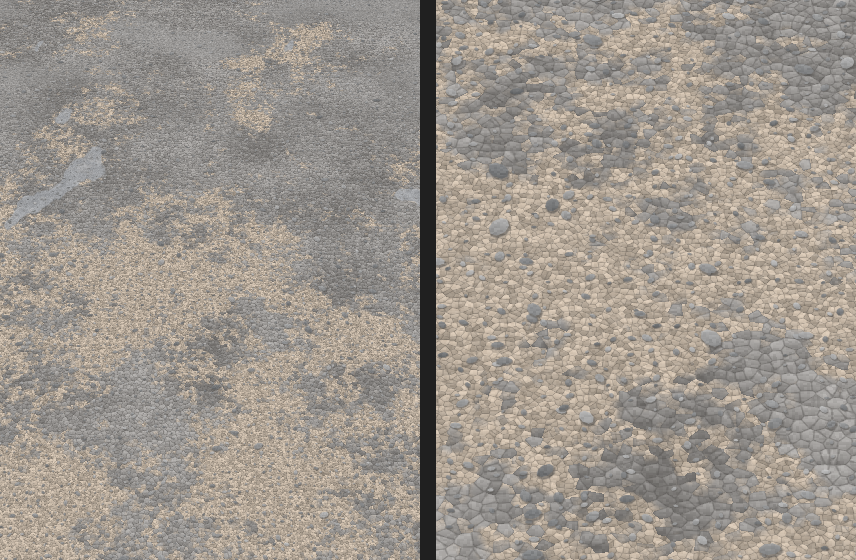
Left: the whole. Right: its middle third, enlarged.
Reproduce this texture procedurally as a WebGL 1 fragment shader.

```glsl
precision highp float;
// Worn asphalt seen at a slant: grey chips, drifts of tan sand, loose stones and smooth patches.
uniform vec2 u_resolution;

const float TILT = 0.45;            // how fast the ground shrinks with height
const float CHIP_FREQ = 105.0;      // aggregate chips per unit of ground
const float SAND_FREQ = 190.0;      // sand grains per unit of ground
const float STONE_FREQ = 24.0;      // largest loose stones
const float SAND_LEVEL = 0.515;     // higher leaves less sand
const vec3 CHIP_DARK = vec3(0.46, 0.45, 0.44);
const vec3 CHIP_LIGHT = vec3(0.69, 0.68, 0.67);
const vec3 SAND_DARK = vec3(0.65, 0.60, 0.54);
const vec3 SAND_LIGHT = vec3(0.88, 0.81, 0.73);
const vec3 STONE_DARK = vec3(0.47, 0.48, 0.49);
const vec3 STONE_LIGHT = vec3(0.69, 0.69, 0.69);
const vec3 PATCH_GREY = vec3(0.64, 0.65, 0.665);
const vec3 GAP = vec3(0.38, 0.37, 0.36);

vec2 hash2(vec2 p) {
  vec3 q = fract(vec3(p.xyx) * vec3(0.1031, 0.1030, 0.0973));
  q += dot(q, q.yzx + 33.33);
  return fract((q.xx + q.yz) * q.zy);
}

float noise(vec2 p) {
  vec2 i = floor(p), f = fract(p);
  f = f * f * (3.0 - 2.0 * f);
  return mix(mix(hash2(i).x, hash2(i + vec2(1.0, 0.0)).x, f.x),
             mix(hash2(i + vec2(0.0, 1.0)).x, hash2(i + 1.0).x, f.x), f.y);
}

float fbm(vec2 p) {
  float sum = 0.0, amp = 0.533;
  for (int i = 0; i < 4; i++) {
    sum += amp * noise(p);
    p = mat2(1.6, 1.2, -1.2, 1.6) * p + 17.3;
    amp *= 0.5;
  }
  return sum;
}

// Cellular grains: x = gap to the neighbour, y = height within the grain, zw = grain hash
vec4 grains(vec2 p) {
  vec2 cell = floor(p), f = fract(p), id = vec2(0.0);
  float nearest = 9.0, second = 9.0, rise = 0.0;
  for (int j = -1; j <= 1; j++) {
    for (int i = -1; i <= 1; i++) {
      vec2 o = vec2(float(i), float(j));
      vec2 d = f - o - hash2(cell + o);
      float dist = length(d);
      if (dist < nearest) {
        second = nearest;
        nearest = dist;
        rise = d.y;
        id = hash2(cell + o + 71.7);
      } else {
        second = min(second, dist);
      }
    }
  }
  return vec4(second - nearest, rise, id);
}

// Angular pebble: signed distance to a rotated box with cut corners
float pebble(vec2 p, float angle, float radius) {
  float c = cos(angle), s = sin(angle);
  p = abs(mat2(c, s, -s, c) * p) * vec2(0.85, 1.25);
  return max(max(p.x, p.y), dot(p, vec2(0.72))) - radius;
}

// One sparse layer of loose stones, each with a shadow below
vec3 addStones(vec3 col, vec2 p, float density, float blur) {
  vec2 cell = floor(p), h = hash2(cell + 5.3), k = hash2(cell + 91.1);
  vec2 q = fract(p) - 0.5 - (h - 0.5) * 0.45;
  float present = step(k.x, density);
  float radius = mix(0.08, 0.21, k.y * k.y);
  float d = pebble(q, h.x * 6.283, radius);
  float shade = pebble(q + vec2(-0.02, 0.055), h.x * 6.283, radius);
  vec3 stone = mix(STONE_DARK, STONE_LIGHT, h.y) + 0.35 * q.y - 0.1 * (h.x - 0.5);
  col = mix(col, GAP, 0.65 * present * (1.0 - smoothstep(-blur, blur + 0.03, shade)));
  return mix(col, stone, 0.9 * present * (1.0 - smoothstep(-blur, blur, d)));
}

// Smooth repairs in the far half: scattered blobs and one winding streak
float patchMask(vec2 uv) {
  vec2 warp = vec2(fbm(uv * 22.0), fbm(uv * 22.0 + 40.0)) - 0.5;
  vec2 p = uv + warp * 0.055;
  vec2 grid = p * vec2(5.0, 7.0), cell = floor(grid);
  vec2 h = hash2(cell + 12.0), k = hash2(cell + 33.0);
  vec2 q = (fract(grid) - 0.5 - (h - 0.5) * 0.35) / vec2(5.0, 7.0);
  float radius = mix(0.009, 0.034, k.y * k.y);
  float blob = length(q * vec2(1.0, 1.5)) - radius;
  blob += step(0.36, k.x) + step(cell.y, 3.5);
  vec2 start = vec2(0.0, 0.59), along = vec2(0.17, 0.12);
  float t = clamp(dot(p - start, along) / dot(along, along), 0.0, 1.0);
  float streak = length(p - start - along * t) - 0.022 * noise(uv * 17.0 + 3.0);
  return 1.0 - smoothstep(-0.002, 0.003, min(blob, streak));
}

void main() {
  vec2 uv = gl_FragCoord.xy / u_resolution.y;
  float shrink = 1.0 - TILT * uv.y;
  vec2 ground = vec2(uv.x - 0.375, 1.15 * uv.y) / shrink + 3.0;
  float pixel = 1.0 / (u_resolution.y * shrink);

  // Asphalt: lit chips with dark gaps and broad tonal drift
  vec4 chip = grains(ground * CHIP_FREQ);
  float drift = fbm(ground * 7.0 + 9.0) - 0.5;
  vec3 col = mix(CHIP_DARK, CHIP_LIGHT, clamp(0.25 + 0.5 * chip.z + 0.45 * chip.y + drift, 0.0, 1.0));
  col = mix(GAP, col, 0.55 + 0.45 * smoothstep(0.0, 0.22, chip.x));

  // Far ground is worn flatter and greyer
  float worn = smoothstep(0.7, 0.95, uv.y) * smoothstep(0.4, 0.65, fbm(uv * vec2(5.0, 14.0)));
  col = mix(col, vec3(0.62, 0.615, 0.61), 0.6 * worn);

  // Sand gathers in drifts, thicker nearby, between the chips
  vec4 grain = grains(ground * SAND_FREQ + 7.0);
  float cover = 0.6 * fbm(ground * 4.5) + 0.4 * fbm(ground * 28.0);
  cover += 0.17 * (0.5 - uv.y) + 0.16 * (chip.w - 0.5) - 0.08 * worn;
  float sandy = smoothstep(SAND_LEVEL - 0.035, SAND_LEVEL + 0.06, cover);
  vec3 sand = mix(SAND_DARK, SAND_LIGHT, clamp(grain.z + 0.4 * grain.y, 0.0, 1.0));
  sand *= 0.82 + 0.18 * smoothstep(0.0, 0.25, grain.x);
  col = mix(col, sand, 0.9 * sandy);

  // Smooth patches with a faint mottling
  vec3 repair = PATCH_GREY + 0.16 * (fbm(ground * 45.0) - 0.5) + 0.05 * (grain.z - 0.5);
  col = mix(col, repair, 0.88 * patchMask(uv));

  // Loose stones, from small and many to large and few
  for (int i = 0; i < 3; i++) {
    float level = float(i);
    float freq = STONE_FREQ * (2.6 - 0.8 * level);
    vec2 p = ground * freq + level * 19.7;
    col = addStones(col, p, 0.6 - 0.2 * level, freq * pixel * 0.7);
  }

  // Fine grit over everything
  col += 0.07 * (hash2(floor(ground * 420.0)).x - 0.5);
  gl_FragColor = vec4(clamp(col, 0.0, 1.0), 1.0);
}
```
